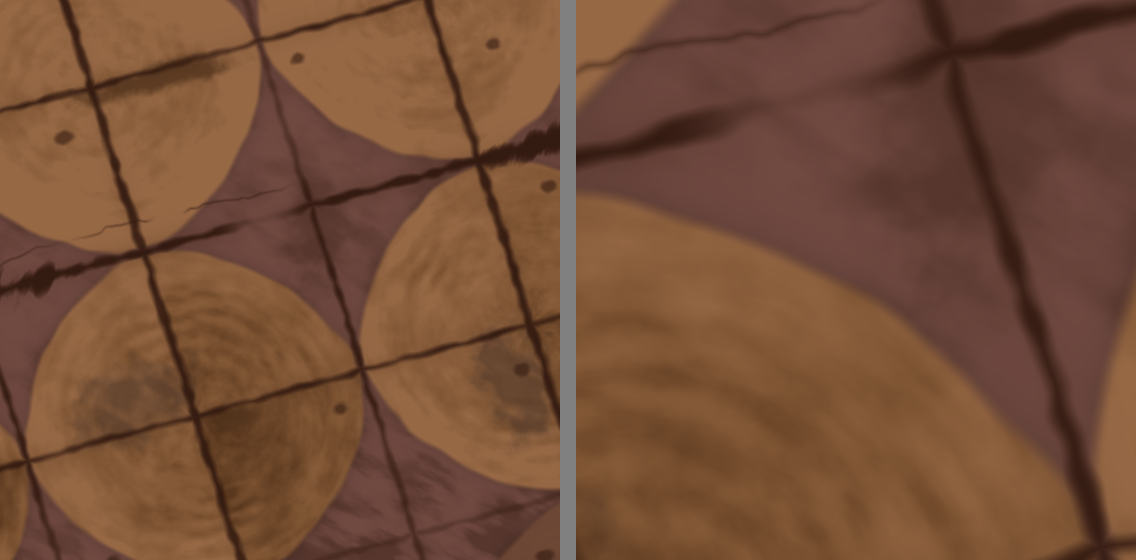
Left, the full canvas; right, a detail of the centre.
Reproduce this pattern procedurally as a Shadertoy shader.

```glsl
// Tilted floor of round wood slices touching each other on dull mauve ground,
// cut by dark, uneven grooves. A skewed grid has slices at even nodes; noise adds
// growth rings, mottling, stains, cracks, frayed grooves and a tone per quarter.
#define ORIGIN vec2(0.163, 0.844)
#define AXIS_X vec2(0.2995, 0.0815)
#define AXIS_Y vec2(0.0925, -0.2935)
#define GROOVE 0.021
#define SOFTNESS 0.021
#define ROUNDNESS 1.66
#define WOOD_LIGHT vec3(0.590, 0.408, 0.268)
#define WOOD_MID vec3(0.495, 0.332, 0.200)
#define WOOD_DARK vec3(0.355, 0.220, 0.118)
#define GROUND vec3(0.440, 0.288, 0.255)
#define GROUND_DARK vec3(0.340, 0.212, 0.178)
#define GROOVE_COLOR vec3(0.195, 0.098, 0.060)

float hash(vec2 p) {
    p = fract(p * vec2(0.1031, 0.1130));
    p += dot(p, p.yx + 33.33);
    return fract((p.x + p.y) * p.x * 17.0);
}

float noise(vec2 p) {
    vec2 i = floor(p), f = fract(p);
    f = f * f * (3.0 - 2.0 * f);
    i += 100.0;
    return mix(mix(hash(i), hash(i + vec2(1, 0)), f.x),
               mix(hash(i + vec2(0, 1)), hash(i + 1.0), f.x), f.y);
}

float fbm(vec2 p) {
    float sum = 0.0, amp = 0.53;
    for (int i = 0; i < 4; i++) {
        sum += amp * noise(p);
        p = mat2(1.6, 1.2, -1.2, 1.6) * p + 7.3;
        amp *= 0.5;
    }
    return sum;
}

// Soft elliptical patch with a ragged border
float stain(vec2 g, vec2 center, vec2 size) {
    float d = length((g - center) / size) + 1.1 * (fbm(g * 9.0) - 0.5);
    return 1.0 - smoothstep(0.35, 1.15, d);
}

float groove(float d, float halfWidth, float aa) {
    return 1.0 - smoothstep(halfWidth - aa, halfWidth + aa, abs(d));
}

vec3 woodColor(vec2 g, vec2 local, float grain) {
    vec2 quarter = floor(g);
    float lower = step(1.0, quarter.y);
    float right = step(0.0, local.x) * step(quarter.x, 1.0) + 0.4 * step(2.0, quarter.x);
    float depth = 0.12 + lower * (0.25 + 0.27 * right + 0.2 * right * step(2.0, quarter.y));
    depth += 0.12 * (hash(quarter + 20.0) - 0.5) + 0.6 * (grain - 0.5);
    float r = length(local);
    depth -= 0.3 * smoothstep(0.5, 0.95, r);

    // Patchy growth rings and mottling stretched along them
    float rings = sin(r * 58.0 + 9.0 * fbm(g * 2.6));
    float patches = smoothstep(0.35, 0.75, noise(g * 2.7 + 4.0));
    depth += rings * patches * (0.05 + 0.09 * lower);
    float turn = atan(local.y, abs(local.x) + 0.001);
    depth += 0.5 * (fbm(vec2(r * 16.0, turn * 4.0) + quarter * 7.0) - 0.5);
    depth += 0.3 * (fbm(g * 13.0) - 0.5);
    depth = clamp(depth, 0.0, 1.0);
    return depth < 0.5 ? mix(WOOD_LIGHT, WOOD_MID, depth * 2.0)
                       : mix(WOOD_MID, WOOD_DARK, depth * 2.0 - 1.0);
}

vec3 groundColor(vec2 g, float grain) {
    float streaks = fbm(vec2(g.x + g.y, (g.x - g.y) * 3.0) * 2.6);
    float shade = 0.7 * smoothstep(0.42, 0.78, 0.6 * grain + 0.4 * streaks);
    shade += 0.7 * smoothstep(2.0, 2.6, g.y) * smoothstep(0.35, 0.68, streaks);
    shade += 0.75 * stain(g, vec2(1.02, 1.16), vec2(0.22, 0.3));
    shade += 0.3 * (fbm(g * 11.0) - 0.5);
    return mix(GROUND, GROUND_DARK, clamp(shade, 0.0, 1.0));
}

void mainImage(out vec4 fragColor, in vec2 fragCoord) {
    vec2 p = fragCoord / iResolution.xy;
    vec2 g = inverse(mat2(AXIS_X, AXIS_Y)) * (p - ORIGIN);
    float aa = max(SOFTNESS, 4.0 / iResolution.y);
    float grain = fbm(g * 4.0);

    // Slices at the even nodes: circles flattened between their four tips
    vec2 local = mod(g + 1.0, 2.0) - 1.0;
    vec2 powered = pow(abs(local) + 0.0001, vec2(ROUNDNESS));
    float rim = pow(powered.x + powered.y, 1.0 / ROUNDNESS) - 0.985;
    rim += 0.03 * (noise(g * 7.0) - 0.5);
    vec3 wood = woodColor(g, local, grain);
    wood = mix(wood, GROUND_DARK, 0.65 * smoothstep(2.95, 3.05, g.y));
    vec3 ground = groundColor(g, grain);
    ground *= 1.0 - 0.14 * exp(-max(rim, 0.0) * 26.0);
    vec3 color = mix(wood, ground, smoothstep(-aa, aa, rim));

    // Stains and a few scattered knots
    float gray = stain(g, vec2(-0.3, 1.82), vec2(0.38, 0.27))
               + stain(g, vec2(1.82, 2.32), vec2(0.24, 0.38));
    gray *= 0.4 + 1.1 * noise(vec2(g.x + g.y, g.x - g.y) * vec2(5.0, 14.0));
    color = mix(color, vec3(0.29, 0.20, 0.15), 0.55 * min(gray, 1.0));
    float dark = stain(g, vec2(0.22, 2.07), vec2(0.2, 0.1))
               + stain(g, vec2(0.35, 0.05), vec2(0.55, 0.09));
    color = mix(color, WOOD_DARK * 0.85, 0.75 * min(dark, 1.0));
    vec2 spot = floor(g * 2.0);
    vec2 jitter = vec2(hash(spot + 31.0), hash(spot + 57.0)) * 0.6 + 0.2;
    float knot = stain(g, (spot + jitter) * 0.5, vec2(0.055, 0.042));
    color = mix(color, GROOVE_COLOR, 0.6 * knot * step(0.84, hash(spot + 83.0)));

    // Thin wandering crack
    float crack = g.y - 0.86 - 0.16 * (fbm(vec2(g.x * 3.5, 2.0)) - 0.5);
    float crackFade = (1.0 - smoothstep(0.75, 1.0, g.x)) * smoothstep(0.2, 0.5, noise(g * 5.0));
    color = mix(color, GROOVE_COLOR, 0.7 * crackFade * groove(crack, 0.003, 0.014));

    // Grooves: odd lines are thinner or worn; the row at one is frayed at its ends
    vec2 wobble = 0.018 * (vec2(noise(g.yy * 9.0 + g.x), noise(g.xx * 8.0 + 40.0)) - 0.5);
    vec2 node = floor(g + 0.5);
    vec2 d = g - node + wobble;
    vec2 odd = mod(node, 2.0);
    float rough = 0.6 + 0.8 * noise(g * 15.0);
    float row = step(abs(node.y - 1.0), 0.1);
    float fray = row * smoothstep(0.9, 1.6, abs(g.x - 0.8));
    float tear = fray * 0.08 * smoothstep(0.25, 0.8, fbm(vec2(g.x * 12.0 + g.y * 6.0, g.y * 5.0)));
    float worn = mix(0.7 + 0.3 * noise(g * 6.0), 0.2 + 0.8 * smoothstep(0.05, 0.3, abs(g.x - 0.72)), row);
    worn *= 1.0 - 0.5 * step(2.5, node.y);
    float across = worn * groove(d.y, GROOVE * (0.8 + 0.35 * row) * rough + tear, aa + 0.4 * tear);
    float fade = mix(0.9 + 0.1 * noise(g * 6.0),
                     0.5 + 0.45 * smoothstep(0.7, 1.0, g.y) - 0.3 * smoothstep(2.1, 2.5, g.y), odd.x);
    float down = fade * groove(d.x, GROOVE * (1.15 - 0.3 * odd.x) * rough, aa);
    float halo = 0.16 * max(exp(-abs(d.x) * 30.0) * fade, exp(-abs(d.y) * 22.0) * worn * (1.0 + row));
    color = mix(color, GROOVE_COLOR, max(halo, 0.96 * max(across, down)));

    fragColor = vec4(color, 1.0);
}
```
